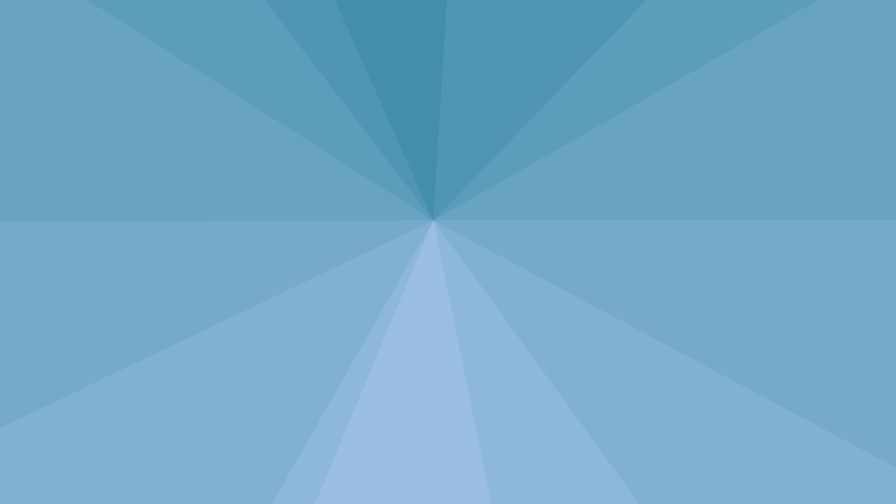
Give the GLSL for this background, as a Shadertoy shader.

```glsl
const vec3 DEEP_TEAL = vec3(0.263, 0.560, 0.667);
const vec3 PALE_BLUE = vec3(0.604, 0.749, 0.888);
const vec2 HUB = vec2(0.4837, 0.5625);
const int RAYS = 7;

// Ray angles in degrees, measured from straight up on each side
const float RIGHT_RAYS[RAYS] = float[](3.48, 44.0, 60.16, 90.0, 118.13, 144.0, 168.49);
const float LEFT_RAYS[RAYS] = float[](24.09, 37.4, 57.49, 90.15, 115.6, 150.32, 157.33);

// Smooth coverage of the area below a ray leaving the hub
float belowRay(vec2 p, float degreesFromUp, float softness) {
    float angle = radians(degreesFromUp);
    float dist = dot(p, vec2(cos(angle), -sin(angle)));
    return smoothstep(-softness, softness, dist);
}

// Number of rays passed when turning from the top, for one half of the fan
float fanLevel(vec2 p, float rays[RAYS], float softness) {
    float level = 0.0;
    for (int i = 0; i < RAYS; i++) {
        level += belowRay(p, rays[i], softness);
    }
    return level;
}

void mainImage(out vec4 fragColor, in vec2 fragCoord) {
    // Position around the hub in units of the canvas height
    vec2 p = (fragCoord - HUB * iResolution.xy) / iResolution.y;
    float softness = 0.7 / iResolution.y;

    // Each half has its own rays, mirrored onto positive x
    vec2 folded = vec2(abs(p.x), p.y);
    float level = p.x < 0.0
        ? fanLevel(folded, LEFT_RAYS, softness)
        : fanLevel(folded, RIGHT_RAYS, softness);

    // Even colour steps from the top wedge to the bottom wedge
    fragColor = vec4(mix(DEEP_TEAL, PALE_BLUE, level / float(RAYS)), 1.0);
}
```
